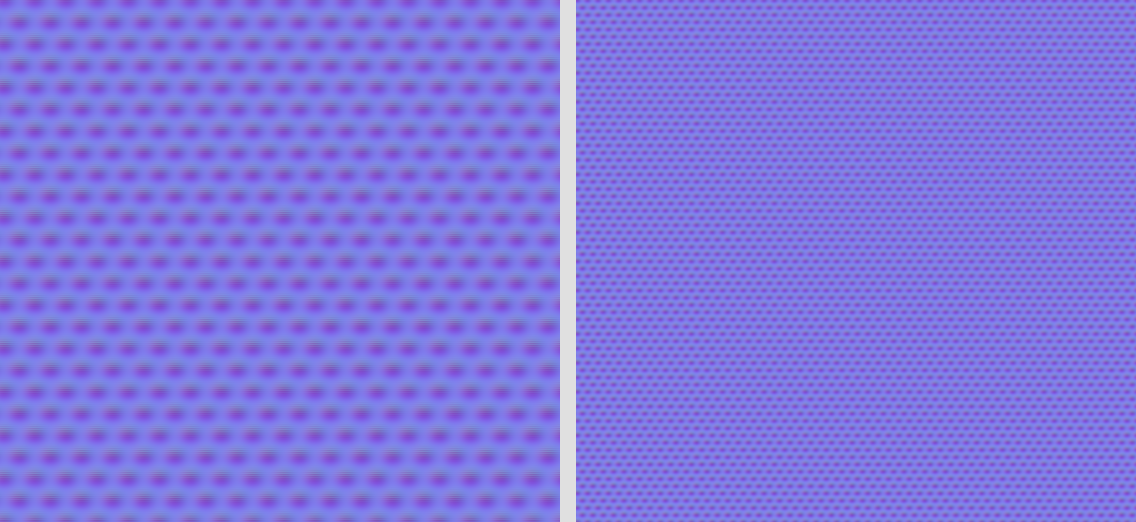
Left: one tile. Right: repeated 3 by 3.
This texture map is drawn by a Shadertoy shader. Its source:

```glsl
const vec2  GRID        = vec2(18.0, 24.0);    // dimples per row, rows (even)
const vec2  ORIGIN      = vec2(0.12, 0.01);    // first dimple, in cells
const vec3  FLAT_COLOR  = vec3(0.50, 0.523, 0.955);
const vec2  WALL_SIZE   = vec2(0.24, 0.22);    // spreads, in cells
const vec2  SHADE_SIZE  = vec2(0.25, 0.25);
const vec2  RIM_SIZE    = vec2(0.24, 0.20);
const vec2  COMB_SIZE   = vec2(0.22, 0.18);
const float WALL_DROP   = -0.12;               // lower wall, below the centre
const float SHADE_RISE  = 0.10;                // dark hollow, above the centre
const float COMB_RISE   = 0.18;                // combed upper wall
const float RIM_RISE    = 0.42;                // lit upper rim
const float WALL_DEPTH  = 0.215;
const float SHADE_DEPTH = 0.20;
const float RIM_LIFT    = 0.025;
const float SIDE_TILT   = 0.07;
const float VARIATION   = 0.04;                // strength spread between dimples
const float LINE_COUNT  = 239.0;               // fine horizontal lines
const float LINE_DEPTH  = 0.042;
const float TAU         = 6.2831853;

float hash(vec2 p) {
    return fract(sin(dot(p, vec2(127.1, 311.7))) * 43758.5453);
}

float bump(vec2 d, vec2 size) {
    vec2 q = d / size;
    return exp(-0.5 * dot(q, q));
}

// Change a dimple makes to the flat normal colour; d is in cells
vec3 dimple(vec2 d, float lines) {
    float wall  = bump(d - vec2(0.0, WALL_DROP), WALL_SIZE);
    float shade = bump(d - vec2(0.0, SHADE_RISE), SHADE_SIZE);
    float rim   = bump(d - vec2(0.06, RIM_RISE), RIM_SIZE);
    float comb  = bump(d - vec2(0.0, COMB_RISE), COMB_SIZE) * lines * LINE_DEPTH;

    float red   = -SIDE_TILT * shade * d.x / SHADE_SIZE.x;
    float green = RIM_LIFT * rim - WALL_DEPTH * wall;
    float blue  = -SHADE_DEPTH * shade;
    return vec3(red, green, blue) + comb * vec3(0.2, 1.0, 0.6);
}

void mainImage(out vec4 fragColor, in vec2 fragCoord) {
    vec2 uv = fragCoord / iResolution.xy;
    vec2 p = uv * GRID - ORIGIN;

    // Lines fade out where the canvas is too small to resolve them
    float resolved = 1.0 - smoothstep(0.51, 0.75, LINE_COUNT / iResolution.y);
    float lines = sin(TAU * LINE_COUNT * uv.y) * resolved;

    // Staggered rows, summed over the nearest dimples
    vec3 color = FLAT_COLOR;
    for (int j = -1; j <= 1; j++) {
        float row = floor(p.y + 0.5) + float(j);
        float shift = 0.5 * mod(row, 2.0);
        for (int i = -1; i <= 1; i++) {
            float column = floor(p.x - shift + 0.5) + float(i);
            vec2 id = mod(vec2(column, row), GRID);
            float strength = 1.0 + VARIATION * (hash(id) - 0.5);
            color += strength * dimple(p - vec2(column + shift, row), lines);
        }
    }
    fragColor = vec4(clamp(color, 0.0, 1.0), 1.0);
}
```
